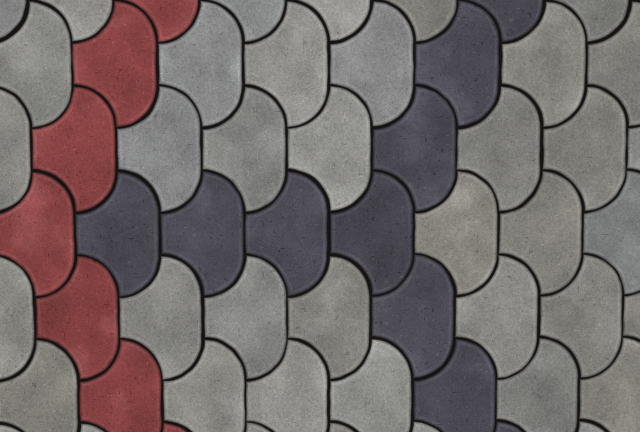
Reproduce this texture procedurally as a Shadertoy shader.

```glsl
// Interlocking axe-shaped concrete pavers in grey, with red and charcoal zigzag bands.

const vec3 GREY_WARM = vec3(0.535, 0.525, 0.495);
const vec3 GREY_COOL = vec3(0.545, 0.550, 0.550);
const vec3 RED       = vec3(0.530, 0.262, 0.262);
const vec3 CHARCOAL  = vec3(0.285, 0.280, 0.315);
const vec3 JOINT     = vec3(0.085, 0.075, 0.075);

float hash(vec2 p) {
    vec3 q = fract(vec3(p.xyx) * 0.1031);
    q += dot(q, q.yzx + 33.33);
    return fract((q.x + q.y) * q.z);
}

float noise(vec2 p) {
    vec2 i = floor(p), f = fract(p);
    f = f * f * (3.0 - 2.0 * f);
    return mix(mix(hash(i), hash(i + vec2(1, 0)), f.x),
               mix(hash(i + vec2(0, 1)), hash(i + vec2(1, 1)), f.x), f.y);
}

float fbm(vec2 p) {
    float sum = 0.0, amp = 0.5;
    for (int i = 0; i < 5; i++) {
        sum += amp * noise(p);
        p = mat2(1.6, 1.2, -1.2, 1.6) * p + 7.3;
        amp *= 0.5;
    }
    return sum;
}

// Upright capsule, radius 0.5, straight part 0.5 tall
float capsule(vec2 p) {
    return length(vec2(p.x, max(abs(p.y) - 0.25, 0.0))) - 0.5;
}

// Paver: round right half, left half hollowed by the rows above and below
float paver(vec2 p) {
    p.y = abs(p.y);
    float body = max(capsule(vec2(max(p.x, 0.0), p.y)), -0.5 - p.x);
    return max(body, -capsule(p - vec2(-0.5, 1.0)));
}

// Red and charcoal zigzags, joined by one charcoal row
vec3 paverColour(float column, float row) {
    float zigzag = 0.5 * abs(row - 2.0);
    float tone = hash(vec2(column * 2.0, row) + 41.0);
    float tint = hash(vec2(column * 2.0, row) + 87.0);
    bool isRed = abs(column + 3.5 - zigzag) < 0.1;
    bool isDark = abs(column - 0.5 - zigzag) < 0.1
               || (row == 2.0 && column > -3.0 && column < 1.0);
    vec3 grey = mix(GREY_WARM, GREY_COOL, tint) - 0.012 * max(column, 0.0);
    vec3 base = isRed ? RED : isDark ? CHARCOAL : grey;
    return base * (0.93 + 0.14 * tone);
}

// Mottling, pale bloom, grain and pits
vec3 weather(vec3 colour, vec2 p, vec2 seed, float pixel) {
    vec2 q = p + seed * 5.7 + 60.0;
    float mottle = fbm(q * 3.0) - 0.48;
    float bloom = smoothstep(0.52, 0.78, fbm(q * 2.1 + 19.0));
    float grainFade = clamp(0.025 / pixel, 0.0, 1.0);
    float grain = noise(q * 48.0) + noise(q * 95.0) - 1.0;
    float specks = smoothstep(0.88, 0.98, noise(q * 37.0 + 5.0));
    float pits = smoothstep(0.86, 0.98, noise(q * 31.0 + 70.0));
    colour *= 1.0 + 0.30 * mottle + 0.11 * grain * grainFade;
    colour += bloom * vec3(0.045, 0.045, 0.048);
    return colour + 0.06 * specks - 0.07 * pits;
}

void mainImage(out vec4 fragColor, in vec2 fragCoord) {
    vec2 uv = fragCoord / iResolution.xy;
    uv.y = 1.0 - uv.y;

    // Paver grid with slight perspective narrowing downwards
    float depth = uv.y * (1.0 + 0.007 * uv.x);
    vec2 grid = vec2((uv.x - 0.514) * 7.435 / (1.0 - 0.034 * uv.y),
                     5.025 * depth + 0.0865 * depth * depth);
    float pixel = 7.5 / iResolution.x;
    vec2 wobble = vec2(noise(grid * 9.0 + 50.0), noise(grid * 9.0 + 90.0)) - 0.5;

    // Owning paver among the two overlapping rows
    float dist = 1e3;
    vec2 id = vec2(0.0), local = vec2(0.0);
    for (int i = 0; i < 2; i++) {
        float row = floor(grid.y) - float(i);
        float stagger = 0.5 - 0.5 * mod(row, 2.0);
        float column = floor(grid.x + 0.5 - stagger) + stagger;
        vec2 seed = vec2(column * 2.0, row);
        vec2 shift = vec2(hash(seed + 23.0), hash(seed + 59.0)) - 0.5;
        vec2 p = grid - vec2(column, row + 0.75);
        float d = paver(p + 0.012 * shift + 0.008 * wobble);
        if (d < dist) {
            dist = d;
            id = vec2(column, row);
            local = p;
        }
    }

    vec3 colour = weather(paverColour(id.x, id.y), local, id, pixel);

    // Worn bevel: pale ridge, then a shaded slope into the joint
    float wear = noise(grid * 6.0 + 30.0);
    float ridge = smoothstep(-0.080, -0.052, dist) * (1.0 - smoothstep(-0.050, -0.030, dist));
    colour += ridge * (0.015 + 0.045 * wear);
    colour *= 1.0 - 0.28 * smoothstep(-0.045, -0.010, dist);

    // Dark joint of uneven width
    float halfWidth = 0.011 + 0.008 * wear;
    float joint = smoothstep(-pixel, pixel, dist + halfWidth);
    colour = mix(colour, JOINT, joint);

    fragColor = vec4(clamp(colour, 0.0, 1.0), 1.0);
}
```
